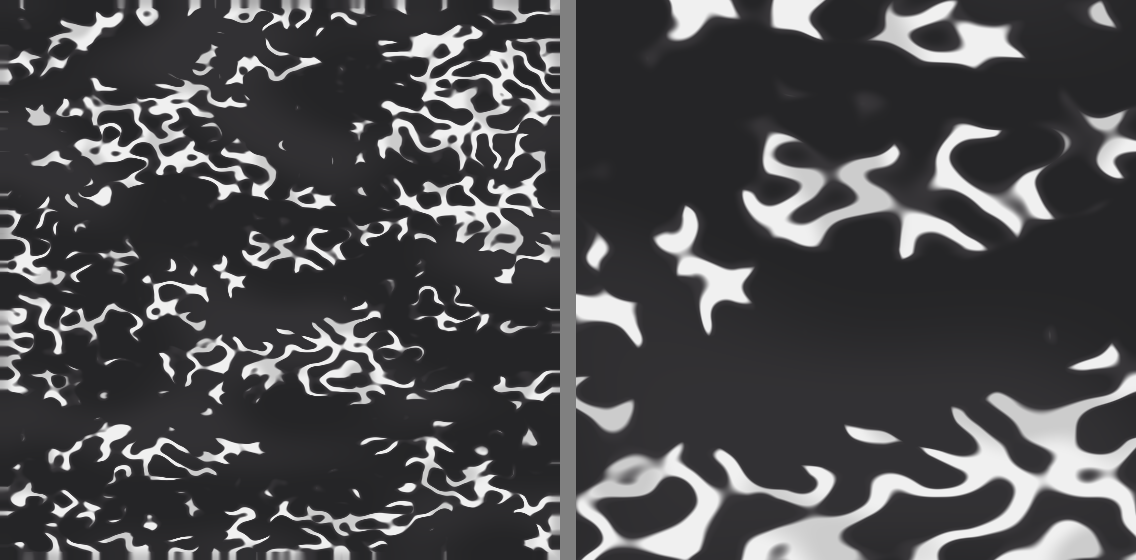
Left: the whole. Right: its middle third, enlarged.
A WebGL 1 fragment shader for this pattern:

```glsl
precision highp float;
// Broken white ribbons wander in loose horizontal bands over charcoal.
// Ribbons are the zero contours of summed gradient noise; a second, stretched
// noise sets their width, so they swell, shrink to grey threads and vanish.

uniform vec2 u_resolution;

const vec3 CHARCOAL = vec3(0.146, 0.146, 0.153);
const vec3 ASH = vec3(0.225, 0.218, 0.23);
const vec3 SILVER = vec3(0.8);
const vec3 WHITE = vec3(0.94);

const vec2 RIBBON_FREQ = vec2(23.0, 33.0);
const vec2 BAND_FREQ = vec2(3.4, 11.5);
const vec2 BREAK_FREQ = vec2(20.0, 27.0);
const float MAX_WIDTH = 0.2;
const float MIN_WIDTH = -0.05;   // below zero the ribbon is gone
const float ROUNDING = 0.06;     // blunts the ends of the strokes
const float EDGE_SOFTNESS = 0.045;
const float RIM = 0.014;         // border strip with smeared detail

float hash(vec2 cell) {
  return fract(sin(dot(cell, vec2(127.1, 311.7))) * 43758.5453);
}

// Dot product of a random unit gradient with the offset from its corner
float cornerSlope(vec2 cell, vec2 offset) {
  float angle = 6.2832 * hash(cell);
  return dot(vec2(cos(angle), sin(angle)), offset);
}

float gradientNoise(vec2 p) {
  vec2 cell = floor(p);
  vec2 f = fract(p);
  vec2 u = f * f * f * (f * (f * 6.0 - 15.0) + 10.0);
  float low = mix(cornerSlope(cell, f),
                  cornerSlope(cell + vec2(1.0, 0.0), f - vec2(1.0, 0.0)), u.x);
  float high = mix(cornerSlope(cell + vec2(0.0, 1.0), f - vec2(0.0, 1.0)),
                   cornerSlope(cell + vec2(1.0, 1.0), f - vec2(1.0, 1.0)), u.x);
  return mix(low, high, u.y);
}

vec2 rotate(vec2 p, float angle) {
  float c = cos(angle);
  float s = sin(angle);
  return vec2(c * p.x - s * p.y, s * p.x + c * p.y);
}

// Two turned lattices added together hide the grid of each
float ribbonField(vec2 p) {
  vec2 q = p * RIBBON_FREQ;
  return gradientNoise(rotate(q, 0.35) + 7.3)
       + gradientNoise(rotate(q, -0.6) + 41.7);
}

// Ribbon half width: wandering bands, cut into strokes by finer noise
float ribbonWidth(vec2 p) {
  float drift = 0.08 * gradientNoise(p * 3.2 + 17.4);
  float band = gradientNoise((p + vec2(0.0, drift)) * BAND_FREQ + 5.6);
  float cut = gradientNoise(rotate(p * BREAK_FREQ, 0.4) + 63.2);
  float density = smoothstep(-0.5, 0.75, 3.6 * band + 2.7 * cut);
  return mix(MIN_WIDTH, MAX_WIDTH, density);
}

void main() {
  vec2 uv = gl_FragCoord.xy / u_resolution;

  // Clamping draws the detail out into short bars along the border
  vec2 p = clamp(uv, RIM, 1.0 - RIM);
  vec2 toEdge = min(uv, 1.0 - uv);
  float rim = 1.0 - smoothstep(0.0, 2.0 * RIM, min(toEdge.x, toEdge.y));

  float width = ribbonWidth(p);
  float ridge = length(vec2(ribbonField(p), ROUNDING));
  float gap = ridge - width;

  // Dark ground: broad clouds and a faint halo beside the ribbons
  float cloud = smoothstep(-0.1, 0.4, gradientNoise(p * vec2(3.5, 6.0) + 29.1));
  float halo = 1.0 - smoothstep(0.0, 0.28, gap);
  halo *= smoothstep(MIN_WIDTH, 0.06, width);
  vec3 ground = mix(CHARCOAL, ASH, max(0.65 * cloud, halo));

  // Ribbons: mostly white with some silver stretches
  float tone = smoothstep(-0.3, -0.02, gradientNoise(p * 14.0 + 83.5));
  vec3 ribbon = mix(SILVER, WHITE, tone);
  float softness = mix(EDGE_SOFTNESS, 0.09, rim) + 2.0 / u_resolution.y;
  float ink = 1.0 - smoothstep(-softness, softness, gap);

  gl_FragColor = vec4(mix(ground, ribbon, ink * (1.0 - 0.25 * rim)), 1.0);
}
```
